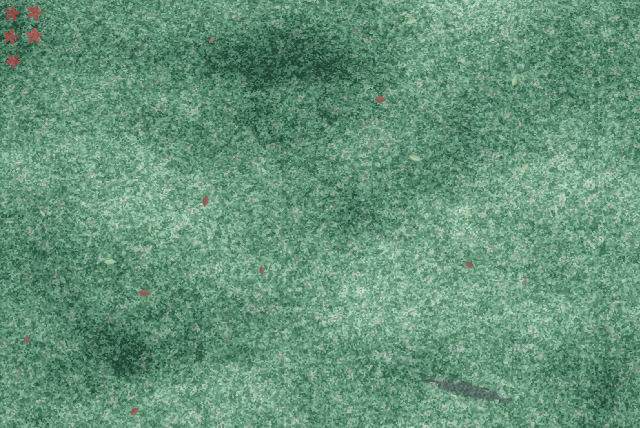
Write a Shadertoy shader that draws this texture.

```glsl
// Draws a mossy bank with soft mounds, fine sprigs, fallen leaves and a half-buried stone.
#define TONE 2.72           // mean step on the moss ramp
#define MOUND_CONTRAST 0.9
#define CLUMP_CONTRAST 2.1
#define SPRIG_CONTRAST 3.4
#define MOUND_SCALE vec2(2.3, 3.6)
#define CLUMP_SCALE 85.0
#define SPRIG_SCALE 235.0
#define LEAF_GRID 7.0
#define LEAF_SHARE 0.27
#define LEAF_SIZE 0.014
#define MAPLE_SIZE 0.023

const vec3 MOSS[5] = vec3[5](
    vec3(0.19, 0.36, 0.28), vec3(0.26, 0.46, 0.35), vec3(0.34, 0.54, 0.43),
    vec3(0.42, 0.62, 0.50), vec3(0.52, 0.70, 0.59));
const vec3 RUST = vec3(0.55, 0.38, 0.35);
const vec3 MAPLE_RED = vec3(0.66, 0.36, 0.34);
const vec3 PALE_LEAF = vec3(0.66, 0.77, 0.63);
const vec3 STONE = vec3(0.33, 0.43, 0.40);

vec3 hash3(vec2 p) {
    vec3 q = fract(p.xyx * vec3(0.1031, 0.1030, 0.0973));
    q += dot(q, q.yxz + 33.33);
    return fract((q.xxy + q.yzz) * q.zyx);
}

mat2 turn(float a) {
    return mat2(cos(a), sin(a), -sin(a), cos(a));
}

// Smooth cellular noise: each cell point spreads its own brightness
float cells(vec2 p, float sharpness) {
    vec2 id = floor(p);
    float sum = 0.0, weight = 0.0;
    for (int y = -1; y <= 1; y++)
    for (int x = -1; x <= 1; x++) {
        vec2 cell = id + vec2(x, y);
        vec3 h = hash3(cell);
        vec2 d = cell + h.xy - p;
        float w = exp(-sharpness * dot(d, d));
        sum += w * h.z;
        weight += w;
    }
    return sum / weight;
}

// Layered sines, each layer bent by the ones before it
float mounds(vec2 p) {
    float sum = 0.0, amp = 1.0;
    for (int i = 0; i < 8; i++) {
        p = turn(0.9) * p * 1.55 + 1.7;
        sum += amp * sin(p.x + 1.3 * sin(p.y * 0.7)) * cos(p.y + sum);
        amp *= 0.72;
    }
    return sum;
}

// Ramp that runs on beyond its last colour for bright tips
vec3 mossColor(float tone) {
    tone = max(tone, -0.8);
    int i = clamp(int(floor(tone)), 0, 3);
    return mix(MOSS[i], MOSS[i + 1], tone - float(i));
}

float almond(vec2 q, float len, float width) {
    return abs(q.y) - width * (1.0 - q.x * q.x / (len * len));
}

float mapleLeaf(vec2 q, float size) {
    float lobes = pow(abs(cos(2.5 * atan(q.y, q.x))), 1.5);
    return length(q) - size * (0.42 + 0.58 * lobes);
}

void mainImage(out vec4 fragColor, in vec2 fragCoord) {
    vec2 p = fragCoord / iResolution.y;
    float edge = 1.0 / iResolution.y;

    // Moss: wide mounds, clumps and single sprigs, finer with distance
    vec2 ground = p * vec2(1.0, 1.0 + 0.12 * p.y);
    float relief = mounds(p * MOUND_SCALE);
    float clump = cells(ground * CLUMP_SCALE, 8.0);
    float sprig = cells(ground * SPRIG_SCALE + 17.0, 12.0);
    float tone = TONE + MOUND_CONTRAST * relief
        + CLUMP_CONTRAST * (clump - 0.5) + SPRIG_CONTRAST * (sprig - 0.5);
    tone -= 0.7 * smoothstep(0.9, 1.8, -relief);
    tone -= 1.5 * smoothstep(0.2, 0.0, length(p - vec2(0.0, 0.93)));
    vec3 color = mossColor(tone);
    float grey = dot(color, vec3(0.3, 0.5, 0.2));
    color = mix(color, vec3(grey), 0.4 * smoothstep(0.75, 0.95, clump));

    // Stone with a moss-eaten rim
    vec2 s = turn(0.24) * (p - vec2(1.09, 0.09));
    float stone = almond(s, 0.11, 0.015) + 0.014 * (clump - 0.5);
    color = mix(color, STONE + 0.16 * (sprig - 0.5), smoothstep(0.003, -0.003, stone));

    // Scattered leaves, at most one to a cell
    vec2 id = floor(p * LEAF_GRID);
    vec3 h = hash3(id + 41.0), k = hash3(id + 83.0);
    vec2 q = turn(6.283 * k.x) * (p - (id + 0.2 + 0.6 * h.xy) / LEAF_GRID);
    float size = LEAF_SIZE * (0.6 + 0.5 * k.y);
    float leaf = almond(q, size, size * mix(0.6, 0.35, k.z));
    vec3 tint = mix(RUST, PALE_LEAF, smoothstep(0.4, 0.6, k.z));
    tint *= 0.95 + 0.1 * smoothstep(-edge, edge, q.y);
    float shown = step(h.z, LEAF_SHARE);
    color = mix(color, tint, shown * smoothstep(edge, -edge, leaf));

    // Red maple leaves gathered in the upper left corner
    float grid = 18.0;
    id = floor(p * grid);
    h = hash3(id + 7.0);
    vec2 center = (id + 0.42 + 0.16 * h.xy) / grid;
    q = turn(6.283 * h.x) * (p - center);
    leaf = mapleLeaf(q, MAPLE_SIZE * (0.75 + 0.25 * h.y));
    shown = step(h.z, 0.65) * step(center.x, 0.13) * step(0.83, center.y);
    tint = MAPLE_RED * (0.85 + 0.25 * h.y) + 0.1 * (sprig - 0.5);
    color = mix(color, tint, shown * smoothstep(edge, -edge, leaf));

    fragColor = vec4(clamp(color, 0.0, 1.0), 1.0);
}
```
